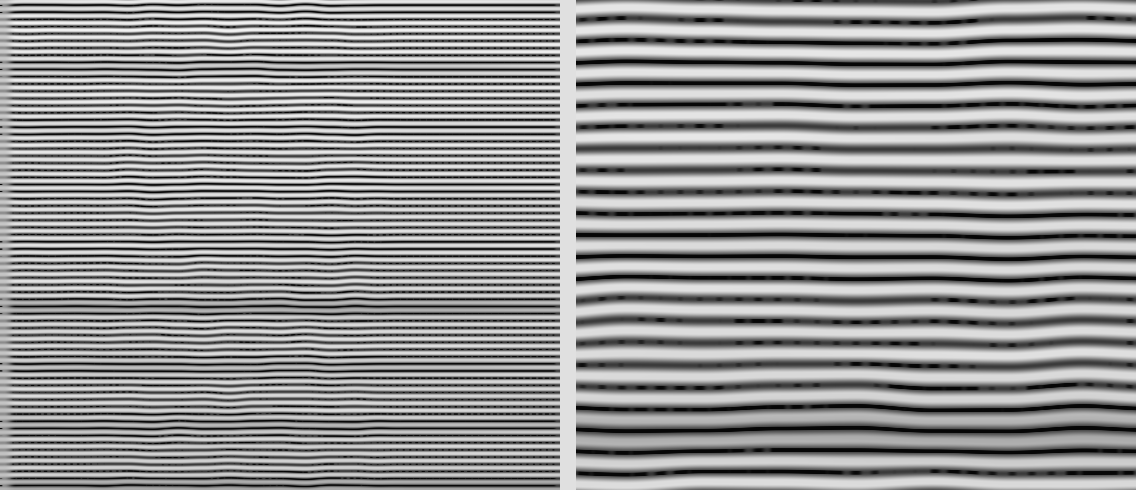
Left, the full canvas; right, a detail of the centre.
Write a Shadertoy shader that draws this pattern.

```glsl
// Grey scan lines: 68 soft dark stripes down the canvas, each with a thin black core.
// A slow beat makes the cores solid or beaded; noise bends and breaks them in the
// middle, while the left margin fades to pale grey.

const float TAU = 6.2831853;
const float LINES = 68.3;         // stripes down the canvas
const float LINE_PHASE = 0.71;    // first dark centre, in stripes from the top
const float BEAT_LINES = 8.32;    // stripes between solid groups
const float BEADS = 86.0;         // dots across the canvas
const float CORE_HALF = 0.085;    // half width of the black core, in stripes
const float WOBBLE = 0.13;        // bend of the middle part, in stripes
const float MARGIN = 0.029;       // width of the pale left edge
const float GROOVE = 0.23;
const float BLACK = 0.025;
const float LIGHT_TOP = 0.93;
const float LIGHT_BOTTOM = 0.82;
const float MARGIN_GREY = 0.72;

float hash(vec2 p) {
    vec3 q = fract(vec3(p.xyx) * 0.1031);
    q += dot(q, q.yzx + 33.33);
    return fract((q.x + q.y) * q.z);
}

float noise(vec2 p) {
    vec2 i = floor(p), f = fract(p);
    f = f * f * (3.0 - 2.0 * f);
    return mix(mix(hash(i), hash(i + vec2(1, 0)), f.x),
               mix(hash(i + vec2(0, 1)), hash(i + vec2(1, 1)), f.x), f.y);
}

// How strongly the stripes are disturbed at x: calm left, rough middle, straight right
float roughness(float x) {
    float middle = smoothstep(0.14, 0.26, x) * (1.0 - smoothstep(0.62, 0.73, x));
    float left = 0.35 * (1.0 - smoothstep(0.14, 0.26, x));
    return middle + left;
}

// Share of the core that is black: solid on the beat, beaded or dashed off it
float coreCoverage(float x, float row, float beat, float rough) {
    float bead = 0.55 * cos(TAU * BEADS * x) * (1.0 - 0.5 * rough);
    float dash = 1.5 * (noise(vec2(x * 34.0, row * 1.7 + 9.0)) - 0.5) * rough;
    return smoothstep(-0.3, 0.35, bead + dash + mix(-0.32, 1.0, beat * beat));
}

void mainImage(out vec4 fragColor, in vec2 fragCoord) {
    vec2 uv = fragCoord / iResolution.xy;
    float pixel = LINES / iResolution.y;
    float rough = roughness(uv.x);

    // Stripe coordinate, dark centres at whole numbers
    float t = (1.0 - uv.y) * LINES - LINE_PHASE;
    float bend = noise(vec2(uv.x * 22.0, t * 0.22)) - 0.5;
    t += 2.0 * WOBBLE * rough * bend;
    float row = floor(t + 0.5);
    float d = abs(t - row);
    float beat = 0.5 + 0.5 * cos(TAU * (row - 0.5) / BEAT_LINES);

    // Soft stripe, with some light bands dulled around the beat
    float group = floor((t - 0.5) / BEAT_LINES + 0.5);
    float bandBeat = 0.5 + 0.5 * cos(TAU * (t - 0.5) / BEAT_LINES);
    float light = mix(LIGHT_BOTTOM, LIGHT_TOP, uv.y);
    light -= 0.22 * pow(bandBeat, 6.0) * hash(vec2(group, 5.0));
    light += 0.05 * (noise(vec2(uv.x * 5.0, t * 0.6)) - 0.5);
    float shade = mix(GROOVE, light, smoothstep(0.0, 0.42, d));

    // Black core
    float soft = max(0.02, 0.4 * pixel);
    float core = 1.0 - smoothstep(CORE_HALF - soft, CORE_HALF + soft, d);
    core *= 1.0 - smoothstep(0.988, 0.995, uv.x);
    float black = core * coreCoverage(uv.x, row, beat, rough);

    // Pale left margin, with short ticks at its outer edge on the beat
    float body = smoothstep(0.25 * MARGIN, MARGIN, uv.x);
    float tick = (1.0 - smoothstep(0.002, 0.006, uv.x)) * smoothstep(0.75, 0.95, beat);
    shade = mix(mix(MARGIN_GREY, shade, 0.35), shade, body);
    shade = mix(shade, BLACK, black * max(body * body, tick));

    fragColor = vec4(vec3(clamp(shade, 0.0, 1.0)), 1.0);
}
```
